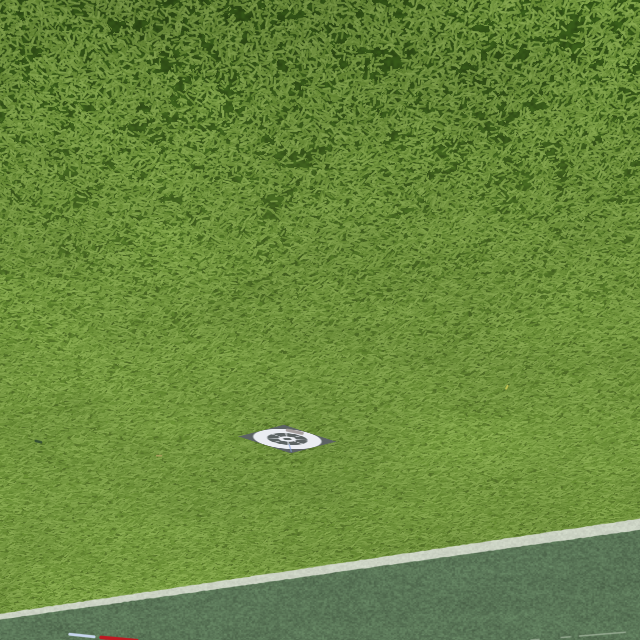
Write a three.js fragment shader that draws this texture.

```glsl
// Artificial turf seen at a slant, with a round target mat, a white boundary
// line and a dark green track. Blades are random strokes scattered in layered
// grids that shrink with depth; the flat parts are distance functions.
varying vec2 vUv;

const vec3 BLADE_LIGHT = vec3(0.54, 0.67, 0.32);
const vec3 BLADE_DARK = vec3(0.40, 0.54, 0.20);
const vec3 GAP_TOP = vec3(0.20, 0.33, 0.09);
const vec3 GAP_LOW = vec3(0.37, 0.50, 0.18);
const vec3 TRACK = vec3(0.35, 0.46, 0.34);
const vec3 LINE = vec3(0.80, 0.83, 0.77);
const vec3 MAT_GREY = vec3(0.36, 0.39, 0.39);
const vec3 MAT_WHITE = vec3(0.92, 0.93, 0.95);
const float BLADE_CELLS = 88.0;
const int BLADE_LAYERS = 5;
const vec2 MAT_CENTER = vec2(0.449, 0.314);
const vec2 MAT_U = vec2(0.035, 0.009);
const vec2 MAT_V = vec2(0.0403, -0.013);
const float SOFT = 0.0012;

float hash(vec2 p) {
  vec3 q = fract(vec3(p.xyx) * 0.1031);
  q += dot(q, q.yzx + 33.33);
  return fract((q.x + q.y) * q.z);
}

float noise(vec2 p) {
  vec2 i = floor(p), f = fract(p);
  f = f * f * (3.0 - 2.0 * f);
  return mix(mix(hash(i), hash(i + vec2(1.0, 0.0)), f.x),
             mix(hash(i + vec2(0.0, 1.0)), hash(i + 1.0), f.x), f.y);
}

// Soft mask of a capsule from a to b
float stroke(vec2 p, vec2 a, vec2 b, float radius) {
  vec2 d = b - a;
  float t = clamp(dot(p - a, d) / dot(d, d), 0.0, 1.0);
  return 1.0 - smoothstep(radius - SOFT, radius + SOFT, length(p - a - d * t));
}

vec3 turf(vec2 uv) {
  float depth = 1.0 - uv.y;
  float lower = smoothstep(0.0, 0.75, depth);
  vec2 ground = vec2((uv.x - 0.5) * (1.0 + 0.3 * depth), -depth * (1.0 + 0.4 * depth)) + 3.0;
  float tuft = 0.6 * noise(ground * vec2(34.0, 46.0)) + 0.4 * noise(ground * vec2(80.0, 110.0));
  float patchTone = noise(ground * vec2(4.0, 7.0)) + 0.5 * noise(ground * vec2(11.0, 19.0)) - 0.75;
  float cover = mix(0.80, 1.0, lower) - 0.75 * smoothstep(0.50, 0.82, tuft) * (1.0 - 0.55 * lower);

  vec3 col = mix(GAP_TOP, GAP_LOW, lower) * (0.85 + 0.3 * noise(ground * 190.0));
  for (int layer = 0; layer < BLADE_LAYERS; layer++) {
    float seed = float(layer) * 37.0;
    vec2 g = ground * BLADE_CELLS + seed * vec2(0.371, 0.613);
    vec2 cell = floor(g);
    for (int j = -1; j <= 1; j++) {
      for (int i = -1; i <= 1; i++) {
        vec2 id = cell + vec2(float(i), float(j));
        float r1 = hash(id + seed), r2 = hash(id + seed + 211.7);
        float r3 = hash(id + seed + 457.3);
        vec2 d = g - id - vec2(r1, r2);
        float angle = 0.25 + (r3 - 0.5) * mix(3.0, 1.5, lower);
        vec2 dir = vec2(cos(angle), sin(angle));
        vec2 local = vec2(dot(d, dir), d.y * dir.x - d.x * dir.y);
        local.y += 0.18 * (r1 - 0.5) * local.x * local.x;
        float dist = length(vec2(max(abs(local.x) - 0.42, 0.0), local.y));
        float blade = (1.0 - smoothstep(0.05, 0.24, dist)) * step(r2, cover);
        float shade = fract(r1 * 7.0 + r3 * 5.0);
        col = mix(col, mix(BLADE_DARK, BLADE_LIGHT, shade), blade * 0.9);
      }
    }
  }
  float far = smoothstep(0.55, 1.0, uv.y);
  return col * (1.0 + 0.09 * patchTone - 0.07 * far * (1.2 - uv.x));
}

// Target mat: grey parallelogram, white disc, dark spoked ring and hub
vec3 addMat(vec3 col, vec2 uv) {
  vec2 d = uv - MAT_CENTER;
  float det = MAT_U.x * MAT_V.y - MAT_U.y * MAT_V.x;
  vec2 p = vec2(d.x * MAT_V.y - d.y * MAT_V.x, MAT_U.x * d.y - MAT_U.y * d.x) / det;
  float r = length(p);
  float square = 1.0 - smoothstep(0.97, 1.05, max(abs(p.x), abs(p.y)));
  float disc = 1.0 - smoothstep(0.96, 1.04, r);
  float ring = smoothstep(0.22, 0.30, r) * (1.0 - smoothstep(0.55, 0.63, r));
  float spokes = smoothstep(0.12, 0.45, abs(sin(4.0 * atan(p.y, p.x + 0.0001))));
  float hub = 1.0 - smoothstep(0.08, 0.16, r);
  float fold = stroke(uv, vec2(0.449, 0.328), vec2(0.472, 0.323), 0.0025);
  vec3 mat = mix(MAT_GREY, MAT_WHITE, disc);
  mat = mix(mat, MAT_GREY, max(ring * mix(0.45, 1.0, spokes), hub));
  mat = mix(mat, vec3(0.58, 0.54, 0.53), fold * 0.8);
  mat = mix(mat, vec3(0.52, 0.62, 0.85), 0.7 * stroke(uv, vec2(0.452, 0.305), vec2(0.455, 0.295), 0.001));
  return mix(col, mat, square);
}

void main() {
  vec2 uv = vUv;
  vec3 col = addMat(turf(uv), uv);

  // Small specks lying on the turf
  col = mix(col, vec3(0.17, 0.27, 0.18), 0.85 * stroke(uv, vec2(0.056, 0.311), vec2(0.064, 0.309), 0.002));
  col = mix(col, vec3(0.75, 0.76, 0.32), stroke(uv, vec2(0.791, 0.393), vec2(0.793, 0.397), 0.0016));
  col = mix(col, vec3(0.66, 0.63, 0.36), stroke(uv, vec2(0.245, 0.288), vec2(0.252, 0.288), 0.0013));

  // Track below the boundary line
  float grain = noise(uv * vec2(230.0, 330.0)) + noise(uv * vec2(410.0, 480.0)) - 1.0;
  float bands = noise(uv * vec2(12.0, 55.0)) - 0.5;
  vec3 track = TRACK * (1.0 + 0.18 * grain + 0.07 * bands);
  float edge = uv.y - (0.0365 + 0.1445 * uv.x) + 0.0012 * (noise(uv * 170.0) - 0.5);
  col = mix(track, col, smoothstep(-SOFT, SOFT, edge));
  float halfWidth = mix(0.0045, 0.0088, uv.x);
  float line = 1.0 - smoothstep(halfWidth - SOFT, halfWidth + SOFT, abs(edge));
  col = mix(col, LINE * (1.0 + 0.06 * grain), line);

  // Pole at the lower left and faint dashes at the lower right
  col = mix(col, vec3(0.78, 0.84, 0.93), stroke(uv, vec2(0.109, 0.009), vec2(0.147, 0.005), 0.0022));
  col = mix(col, vec3(0.75, 0.10, 0.13), stroke(uv, vec2(0.158, 0.004), vec2(0.214, -0.001), 0.0028));
  float dash = smoothstep(0.25, 0.4, noise(vec2(uv.x * 60.0, 2.0)));
  col = mix(col, vec3(0.66, 0.73, 0.64), 0.7 * dash * stroke(uv, vec2(0.83, 0.0), vec2(1.0, 0.014), 0.0012));
  gl_FragColor = vec4(col, 1.0);
}
```
